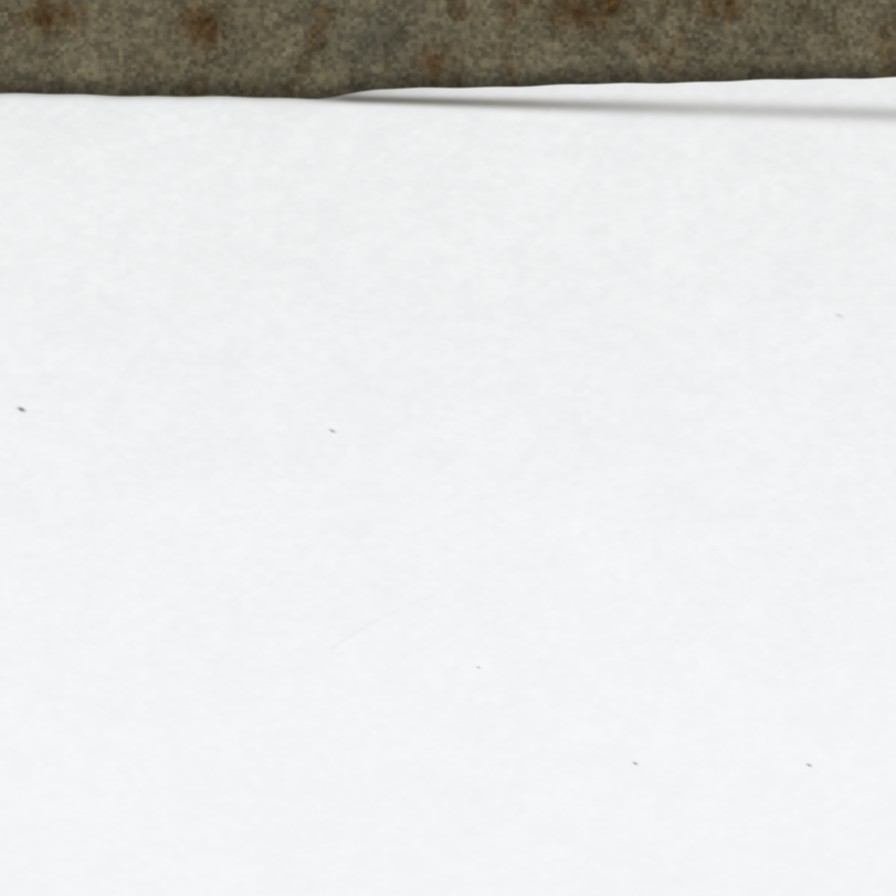
Write a Shadertoy shader that draws this texture.

```glsl
const vec3 PAPER_TOP = vec3(0.937, 0.941, 0.943);
const vec3 PAPER_LOW = vec3(0.957, 0.961, 0.966);
const vec3 BAR_COLOR = vec3(0.385, 0.362, 0.290);
const vec3 RUST_COLOR = vec3(0.270, 0.185, 0.095);
const vec3 SLATE_COLOR = vec3(0.290, 0.285, 0.250);
const vec3 SHADOW_COLOR = vec3(0.330, 0.320, 0.285);
const float LIFT_X = 0.35;        // where the bar leaves the paper
const float PAPER_GRAIN = 0.022;
const float BAR_GRAIN = 0.15;

// Specks: centre x, centre y, radius, strength
const vec4 SPECKS[6] = vec4[6](
    vec4(0.024, 0.543, 0.0050, 0.42), vec4(0.371, 0.519, 0.0042, 0.24),
    vec4(0.709, 0.148, 0.0034, 0.26), vec4(0.903, 0.146, 0.0036, 0.26),
    vec4(0.534, 0.255, 0.0030, 0.16), vec4(0.936, 0.648, 0.0050, 0.09));

// Stains: centre x, centre y, half width, half height
const vec4 STAINS[5] = vec4[5](
    vec4(0.655, 0.989, 0.050, 0.023), vec4(0.225, 0.974, 0.025, 0.026),
    vec4(0.488, 0.935, 0.020, 0.018), vec4(0.055, 0.981, 0.035, 0.018),
    vec4(0.800, 0.992, 0.030, 0.014));

vec3 hash3(vec2 p) {
    vec3 q = fract(p.xyx * vec3(0.1031, 0.1030, 0.0973));
    q += dot(q, q.yxz + 33.33);
    return fract((q.xxy + q.yzz) * q.zyx);
}

// Smooth cellular noise: jittered cell values blended by distance, about -1 to 1
float cellNoise(vec2 p) {
    vec2 cell = floor(p), local = fract(p);
    vec2 total = vec2(0.0);
    for (int y = -1; y <= 1; y++) {
        for (int x = -1; x <= 1; x++) {
            vec2 offset = vec2(x, y);
            vec3 h = hash3(cell + offset + 200.0);
            vec2 d = offset + 0.15 + 0.7 * h.xy - local;
            float w = exp(-5.0 * dot(d, d));
            total += vec2(h.z * w, w);
        }
    }
    return 2.0 * total.x / total.y - 1.0;
}

// Broad mottling from layered, bent sines
float sineMottle(vec2 p) {
    float sum = 0.0, gain = 0.5;
    for (int i = 0; i < 4; i++) {
        sum += gain * sin(p.x + 1.3 * sin(p.y)) * sin(p.y + 1.1 * sin(0.8 * p.x));
        p = mat2(1.5, 1.1, -1.1, 1.5) * p + 2.7;
        gain *= 0.6;
    }
    return sum;
}

float barEdge(float x) {
    float resting = 0.896 - 0.016 * x;
    float lifted = 0.8985 + 0.024 * (x - LIFT_X);
    return mix(resting, lifted, smoothstep(0.34, 0.43, x))
        + 0.0006 * sin(31.0 * x) + 0.0004 * sin(83.0 * x);
}

vec3 paper(vec2 uv) {
    vec3 color = mix(PAPER_LOW, PAPER_TOP, smoothstep(0.15, 0.82, uv.y));
    float fibre = 0.55 * cellNoise(uv * vec2(85.0, 125.0))
        + 0.35 * cellNoise(uv * vec2(150.0, 240.0) + 31.0)
        + 0.30 * cellNoise(uv * vec2(22.0, 36.0) + 7.0);
    color += PAPER_GRAIN * fibre * mix(0.35, 0.75, uv.y);
    color += 0.004 * sineMottle(uv * vec2(9.0, 14.0));

    // Faint slanted crease
    vec2 start = vec2(0.371, 0.277), span = vec2(0.111, 0.059);
    float t = clamp(dot(uv - start, span) / dot(span, span), 0.0, 1.0);
    float crease = length(uv - start - t * span - vec2(0.0, 0.004 * sin(3.14 * t)));
    color -= 0.022 * (1.0 - 0.6 * t) * exp(-pow(crease / 0.0025, 2.0));

    for (int i = 0; i < 6; i++) {
        vec2 d = (uv - SPECKS[i].xy) / SPECKS[i].z;
        d.y = 1.7 * d.y + 0.5 * d.x;
        color *= 1.0 - SPECKS[i].w * exp(-1.6 * dot(d, d));
    }
    return color;
}

// Soft shadow that slopes away from the lifted bar
vec3 castShadow(vec3 color, vec2 uv, float above) {
    float run = max(uv.x - LIFT_X, 0.0);
    float d = uv.y - (0.8905 - 0.028 * run);
    float width = mix(0.0045, 0.0085, smoothstep(0.0, 0.5, run));
    float band = exp(-pow(d / width, 2.0)) * smoothstep(0.33, 0.40, uv.x);
    color = mix(color, SHADOW_COLOR, band * mix(0.75, 0.29, smoothstep(0.03, 0.5, run)));
    float wedge = smoothstep(-0.004, 0.004, d) * exp(-run * 13.0) * step(LIFT_X, uv.x);
    color = mix(color, SHADOW_COLOR, 0.55 * wedge);
    float contact = exp(min(above, 0.0) / 0.0028) * (1.0 - smoothstep(0.33, 0.45, uv.x));
    color = mix(color, SHADOW_COLOR, 0.5 * contact);
    return color * (1.0 - 0.025 * exp(min(above, 0.0) / 0.035));
}

vec3 bar(vec2 uv, float above) {
    float fine = cellNoise(uv * 210.0) + 0.6 * cellNoise(uv * 110.0 + 19.0);
    float broad = cellNoise(uv * vec2(38.0, 30.0) + 5.0);
    vec3 color = BAR_COLOR * (1.0 + BAR_GRAIN * fine + 0.10 * broad);

    float rust = 0.35 * smoothstep(0.35, 0.9, cellNoise(uv * vec2(52.0, 34.0) + 61.0));
    for (int i = 0; i < 5; i++) {
        vec2 d = (uv - STAINS[i].xy) / STAINS[i].zw;
        rust += exp(-dot(d, d)) * (0.55 + 0.4 * cellNoise(uv * vec2(75.0, 45.0)));
    }
    color = mix(color, RUST_COLOR * (1.0 + 0.2 * fine), clamp(rust, 0.0, 0.8));
    vec2 slate = (uv - vec2(0.423, 0.957)) / vec2(0.042, 0.026);
    color = mix(color, SLATE_COLOR * (1.0 + 0.1 * fine), 0.65 * exp(-dot(slate, slate)));
    return color * mix(0.66, 1.0, smoothstep(0.0, 0.026, above));
}

void mainImage(out vec4 fragColor, in vec2 fragCoord) {
    vec2 uv = fragCoord / iResolution.xy;
    float above = uv.y - barEdge(uv.x);
    float soft = max(0.0018, 0.8 / iResolution.y);
    vec3 color = castShadow(paper(uv), uv, above);
    color = mix(color, bar(uv, above), smoothstep(-soft, soft, above));
    fragColor = vec4(clamp(color, 0.0, 1.0), 1.0);
}
```
